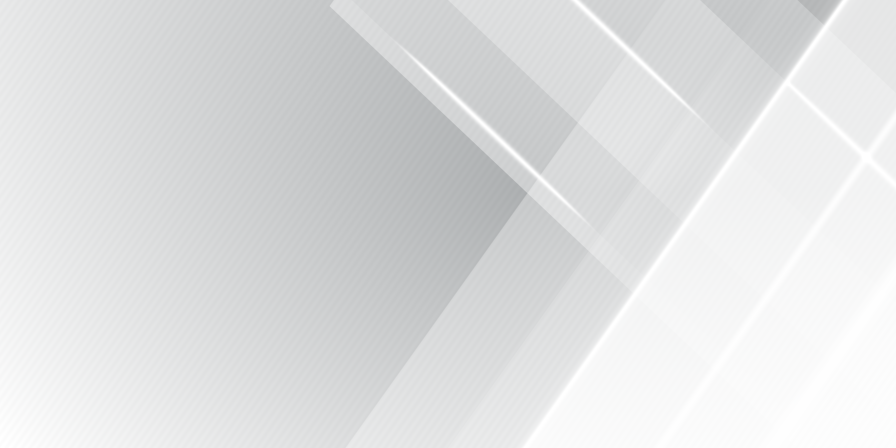
Write a Shadertoy shader that draws this background.

```glsl
// Pale grey backdrop of crossing translucent bands with bright light streaks.
// Two slanted coordinates, one per band direction, place every edge; white veils
// are layered over a soft radial gradient and finished with a fine diagonal weave.

#define RISE_SLOPE 1.40
#define FALL_SLOPE 0.945
#define FOCUS vec2(1.172, 0.57)
#define PANEL_EDGE 1.172
#define WEAVE_PERIOD 0.018
#define WEAVE_STRENGTH 0.007

const vec3 WHITE = vec3(1.0);
const vec3 COOL_TINT = vec3(-0.035, 0.0, 0.018);

// Antialiased step: 0 before the edge, 1 after it.
float edge(float at, float x) {
    float blur = 1.0 / iResolution.y;
    return smoothstep(at - blur, at + blur, x);
}

float band(float from, float to, float x) {
    return edge(from, x) - edge(to, x);
}

// Gaussian line profile.
float glow(float dist, float width) {
    float q = dist / width;
    return exp(-q * q);
}

// Light streak that swells in its middle and tapers to both ends.
float streak(float dist, float along, float from, float to, float width) {
    float t = clamp((along - from) / (to - from), 0.0, 1.0);
    float swell = sin(3.14159 * t);
    return glow(dist, width * (0.25 + 0.75 * swell)) * smoothstep(0.0, 0.6, swell);
}

// Grey that darkens towards the focus and brightens to the lower left.
vec3 backdrop(vec2 p) {
    vec2 offset = vec2(max(FOCUS.x - p.x, 0.0), p.y - FOCUS.y);
    float grey = 0.675 + 0.205 * length(offset) + 0.055 * (1.0 - p.y) - 0.02 * p.y;
    return vec3(grey) + COOL_TINT * (1.0 - grey);
}

void mainImage(out vec4 fragColor, in vec2 fragCoord) {
    vec2 p = fragCoord / iResolution.y;

    // rise: where the rising diagonal meets the bottom side.
    // fall: where the falling diagonal meets the top side.
    float rise = p.x - p.y / RISE_SLOPE;
    float fall = p.x - (1.0 - p.y) / FALL_SLOPE;
    float riseScale = RISE_SLOPE / length(vec2(1.0, RISE_SLOPE));
    float fallScale = FALL_SLOPE / length(vec2(1.0, FALL_SLOPE));

    vec3 color = backdrop(p);

    // Falling bands, fading out towards the panel.
    float veil = 0.40 * band(0.721, 0.785, fall)
               + 0.30 * band(0.785, 1.0, fall)
               + 0.50 * band(1.0, 1.284, fall)
               + 0.33 * band(1.284, 1.5625, fall)
               + 0.08 * band(1.5625, 1.78, fall);
    veil *= edge(0.031, rise) * (1.0 - 0.5 * smoothstep(0.9, 1.17, rise));
    color = mix(color, WHITE, veil);
    color *= 1.0 - 0.09 * edge(1.78, fall);

    // Rising bands, weaker near the top.
    float lift = 0.32 * band(0.771, 1.0, rise) + 0.45 * band(1.0, PANEL_EDGE, rise);
    color = mix(color, WHITE, lift * mix(1.0, 0.3, smoothstep(0.6, 1.0, p.y)));

    // Bright panel, whiter with each step to the right.
    float panel = edge(PANEL_EDGE, rise);
    color = mix(color, WHITE, panel * mix(0.88, 0.70, p.y));
    color = mix(color, WHITE, 0.20 * edge(1.471, rise) + 0.25 * edge(1.72, rise));

    // Fine weave along the rising direction.
    float weave = sin(6.28318 * rise / WEAVE_PERIOD);
    color += WEAVE_STRENGTH * weave * (1.0 - 0.6 * panel);

    // Rising light lines.
    float mainDist = (rise - PANEL_EDGE) * riseScale;
    float light = 0.85 * glow(mainDist, 0.007) + 0.18 * glow(mainDist, 0.025);
    light += 0.85 * glow((rise - 1.471) * riseScale, 0.009);
    light += 0.80 * glow((rise - 1.72) * riseScale, 0.020);

    // Falling light streaks.
    light += streak((fall - 0.785) * fallScale, rise, 0.20, 1.0, 0.007);
    light += streak((fall - 1.284) * fallScale, rise, 0.25, 1.1, 0.007);
    light += panel * streak((fall - 1.5625) * fallScale, rise, 1.05, 1.95, 0.008);

    color = mix(color, WHITE, clamp(light, 0.0, 1.0));
    fragColor = vec4(clamp(color, 0.0, 1.0), 1.0);
}
```
